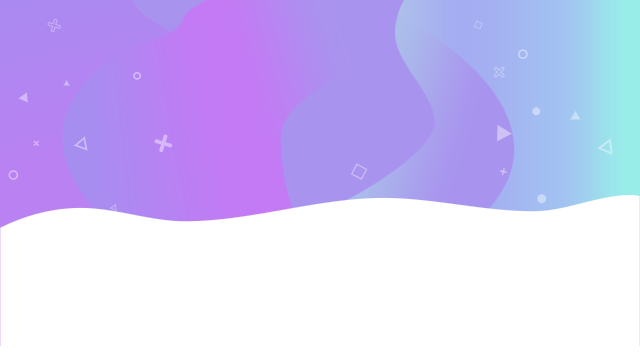
Write a Shadertoy shader that draws this background.

```glsl
// Flowing violet-to-aqua gradient layers above a white wave, with pale confetti.
// Each layer is a curve x(y) filled to its right; confetti are distance shapes.
// Coordinates: y runs down from the top, the canvas is 4.32 units high.

const vec3 PERIWINKLE = vec3(0.66, 0.58, 0.935);
const vec3 MAGENTA = vec3(0.77, 0.475, 0.96);
const vec3 AQUA = vec3(0.60, 0.93, 0.915);

float cover(float d) {
    return clamp(0.5 - d * iResolution.y / 4.32, 0.0, 1.0);
}

// Coverage for fields that are not true distances
float fill(float d) {
    return clamp(0.5 - d / max(fwidth(d), 1e-5), 0.0, 1.0);
}

// Two half parabolas meeting at y0
float bend(float y, float y0, float above, float below) {
    float k = y - y0;
    return (k < 0.0 ? above : below) * k * k;
}

// Regular polygon; icon = centre, circumradius, angle of one vertex
float polygon(vec2 p, vec4 icon, float sides) {
    vec2 q = p - icon.xy + 1e-5;
    float halfStep = 3.14159 / sides;
    float a = mod(atan(q.y, q.x) - icon.w, 2.0 * halfStep) - halfStep;
    return length(q) * cos(a) - icon.z * cos(halfStep);
}

// Rounded plus sign; icon = centre, reach, rotation
float plusSign(vec2 p, vec4 icon) {
    vec2 q = p - icon.xy;
    float c = cos(icon.w), s = sin(icon.w);
    q = abs(vec2(c * q.x + s * q.y, c * q.y - s * q.x));
    if (q.x < q.y) q = q.yx;
    return length(vec2(max(q.x - 0.8 * icon.z, 0.0), q.y)) - 0.21 * icon.z;
}

float stroke(float d, float w) {
    return abs(d + w) - w;
}

float confetti(vec2 p) {
    vec4 rings[3] = vec4[3](vec4(1.645, 0.91, 0.046, 0), vec4(6.275, 0.65, 0.057, 0),
                            vec4(0.16, 2.1, 0.057, 0));
    vec4 discs[2] = vec4[2](vec4(6.435, 1.335, 0.047, 0), vec4(6.5, 2.385, 0.053, 0));
    vec4 solids[4] = vec4[4](vec4(0.8, 1.005, 0.042, -1.57), vec4(0.293, 1.173, 0.07, 3.05),
                             vec4(6.025, 1.6, 0.115, 0.03), vec4(6.905, 1.4, 0.068, -1.57));
    vec4 hollows[3] = vec4[3](vec4(0.985, 1.73, 0.1, 0.87), vec4(1.37, 2.493, 0.05, 0.95),
                              vec4(7.283, 1.767, 0.115, 0.93));
    vec4 squares[2] = vec4[2](vec4(4.31, 2.06, 0.104, 1.27), vec4(5.74, 0.3, 0.055, 1.2));
    vec4 pluses[3] = vec4[3](vec4(1.96, 1.72, 0.108, 0.3), vec4(6.04, 2.06, 0.042, 0.25),
                             vec4(0.435, 1.72, 0.04, 0.785));
    vec4 outlines[2] = vec4[2](vec4(0.65, 0.305, 0.075, 0.28), vec4(5.99, 0.865, 0.075, 0.785));

    float light = 0.0;
    for (int i = 0; i < 4; i++)
        light = max(light, 0.42 * cover(polygon(p, solids[i], 3.0)));
    for (int i = 0; i < 3; i++) {
        light = max(light, 0.45 * cover(stroke(polygon(p, rings[i], 60.0), 0.009)));
        light = max(light, 0.42 * cover(stroke(polygon(p, hollows[i], 3.0), 0.1 * hollows[i].z)));
        light = max(light, 0.43 * cover(plusSign(p, pluses[i])));
    }
    for (int i = 0; i < 2; i++) {
        light = max(light, 0.42 * cover(polygon(p, discs[i], 60.0)));
        light = max(light, 0.38 * cover(stroke(polygon(p, squares[i], 4.0), 0.075 * squares[i].z)));
        light = max(light, 0.36 * cover(abs(plusSign(p, outlines[i])) - 0.006));
    }
    return light;
}

// Height of the wave crest, a chain of eased rises and falls
float wave(float x) {
    return 2.495 + 0.239 * pow(max(1.0 - x / 0.97, 0.0), 2.0)
        + 0.16 * smoothstep(0.97, 2.22, x) - 0.28 * smoothstep(2.22, 4.6, x)
        + 0.16 * smoothstep(4.6, 6.4, x) - 0.195 * smoothstep(6.4, 7.57, x)
        + 0.02 * smoothstep(7.57, 7.75, x);
}

void mainImage(out vec4 fragColor, in vec2 fragCoord) {
    vec2 p = vec2(fragCoord.x, iResolution.y - fragCoord.y) * 4.32 / iResolution.y;
    float x = p.x, y = p.y;

    // Violet base and the small lobe at the top
    vec3 col = mix(vec3(0.665, 0.54, 0.945), vec3(0.73, 0.505, 0.95), clamp((0.25 * x + y) / 2.2, 0.0, 1.0));
    float lobe = 1.58 + 0.45 * pow(y / 0.38, 1.4);
    col = mix(col, PERIWINKLE, fill(lobe - x) * smoothstep(0.5, 0.25, y));

    // Magenta band, slanted, cool on both sides
    float ridge = 2.5 + 0.3 * y;
    vec3 band = mix(vec3(0.645, 0.56, 0.94), MAGENTA, smoothstep(0.6, ridge, x));
    band = mix(band, PERIWINKLE, smoothstep(ridge, ridge + 1.55, x));
    float bandEdge = 0.75 + bend(y, 1.65, 0.632, 0.53) + 0.3 * exp(-pow((y - 0.38) / 0.2, 2.0));
    col = mix(col, band, fill(bandEdge - x));

    // Central periwinkle body
    col = mix(col, PERIWINKLE, fill(3.37 + bend(y, 1.65, 1.333, 0.19) - x));

    // S-shaped ribbon, lightest along its left edge
    float ribbonEdge = 4.74 + bend(y, 0.4, 0.69, 0.0) + 0.48 * smoothstep(0.4, 1.48, y)
        - 1.02 * pow(max(y - 1.48, 0.0) / 0.9, 1.6);
    float ribbon = fill(ribbonEdge - x);
    vec3 ribbonCol = mix(vec3(0.67, 0.75, 0.92), PERIWINKLE, smoothstep(4.7, 6.2, x + 0.3 * y));
    col = mix(col, ribbonCol, ribbon);

    // Blue to aqua field on the right
    vec3 field = mix(vec3(0.68, 0.75, 0.92), vec3(0.645, 0.68, 0.945), smoothstep(4.7, 5.5, x));
    field = mix(field, vec3(0.635, 0.77, 0.945), smoothstep(5.6, 7.0, x));
    field = mix(field, AQUA, smoothstep(6.7, 7.6, x));
    col = mix(col, field, ribbon * fill(6.17 + bend(y, 1.8, -0.515, -0.61) - x));

    col = mix(col, vec3(1.0), confetti(p));

    // White wave with thin tinted margins
    float width = 4.32 * iResolution.x / iResolution.y;
    vec3 paper = mix(vec3(1.0), vec3(0.86, 0.76, 0.97), cover(x - 0.007) * step(y, 4.15));
    paper = mix(paper, vec3(0.87), cover(width - 0.007 - x) * step(y, 4.15));
    fragColor = vec4(mix(col, paper, fill(wave(x) - y)), 1.0);
}
```
